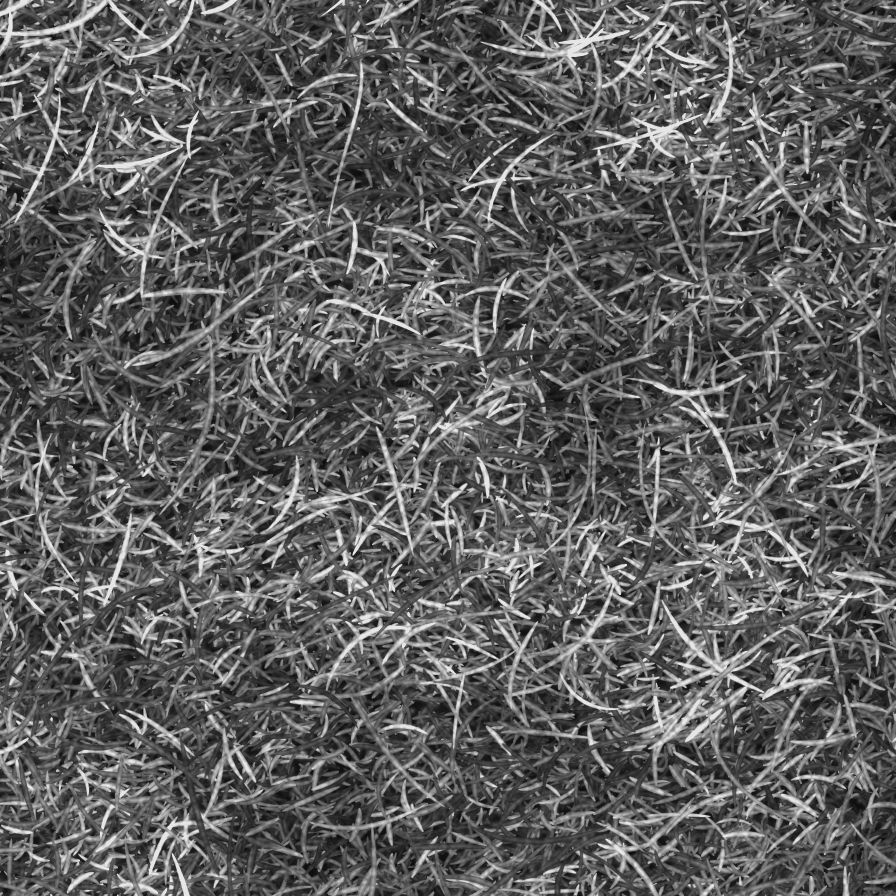
Write a three.js fragment shader that draws this texture.

```glsl
varying vec2 vUv;

vec4 hash4(vec3 p) {
  vec4 q = fract(p.xyzx * vec4(0.1031, 0.1030, 0.0973, 0.1099));
  q += dot(q, q.wzxy + 33.33);
  return fract((q.xxyz + q.yzzw) * q.zywx);
}

float noise(vec2 p) {
  vec2 cell = floor(p), f = fract(p);
  f = f * f * (3.0 - 2.0 * f);
  float low = mix(hash4(vec3(cell, 7.0)).x, hash4(vec3(cell + vec2(1.0, 0.0), 7.0)).x, f.x);
  float high = mix(hash4(vec3(cell + vec2(0.0, 1.0), 7.0)).x, hash4(vec3(cell + 1.0, 7.0)).x, f.x);
  return mix(low, high, f.y);
}

// Coverage in x, brightness in y, of one curved tapering blade in cell units
vec2 blade(vec2 p, vec3 id, float cells, float halfWidth, float flow) {
  vec4 place = hash4(id);
  vec4 look = hash4(id + vec3(31.0, 57.0, 11.0));
  float angle = 0.25 + flow + (place.z + look.w - 1.0) * 2.0;
  vec2 d = p - place.xy;
  vec2 along = vec2(cos(angle), sin(angle));
  float x = dot(d, along);
  float y = dot(d, vec2(-along.y, along.x));
  float reach = mix(0.4, 0.9, place.w);
  float s = x / reach;
  y -= (look.x - 0.5) * 0.55 * reach * (s * s - 0.35);
  float taper = sqrt(max(1.0 - s * s, 0.0)) * mix(0.65, 1.25, look.y);
  float across = abs(y) / cells;
  float radius = halfWidth * taper;
  float cover = 1.0 - smoothstep(radius - 0.0009, radius + 0.0009, across);
  cover *= step(abs(s), 1.0) * smoothstep(0.0, 0.35, taper);
  cover *= step(fract(look.z * 17.0), 0.78);
  float shade = mix(0.2, 0.95, pow(look.z, 1.5));
  shade *= 1.08 - 0.35 * smoothstep(0.0, halfWidth, across);
  return vec2(cover, shade);
}

void main() {
  vec2 uv = vUv;
  float flow = (noise(uv * 3.5 + 4.0) - 0.5) * 1.3;
  float clump = 0.55 * noise(uv * 6.0 + 20.0) + 0.45 * noise(uv * 15.0 + 50.0);
  float light = mix(0.55, 1.5, clump);

  // Dark litter below the blades
  float tone = 0.05 + 0.25 * pow(noise(uv * 150.0), 2.0);

  // Layers from short, shaded bits up to long, pale stalks
  for (int i = 0; i < 14; i++) {
    float height = float(i) / 13.0;
    float cells = mix(52.0, 9.0, height * height);
    float halfWidth = mix(0.0023, 0.0031, height);
    float depthLight = mix(0.5, 1.15, height);
    vec2 p = uv * cells + float(i) * vec2(0.37, 0.61);
    vec2 cell = floor(p);
    for (int j = -1; j <= 1; j++) {
      for (int k = -1; k <= 1; k++) {
        vec2 corner = cell + vec2(float(k), float(j));
        vec3 id = vec3(corner + 5.0, float(i) * 13.0 + 3.0);
        vec2 b = blade(p - corner, id, cells, halfWidth, flow);
        tone = mix(tone, b.y * depthLight, b.x * 0.92);
      }
    }
  }

  // Uneven light and fine grain
  float grain = 0.6 * noise(uv * 190.0 + 9.0) + 0.4 * noise(uv * 330.0 + 3.0);
  tone *= light * mix(0.6, 1.4, grain);
  tone = 0.02 + tone / (1.0 + 0.12 * tone * tone);
  gl_FragColor = vec4(vec3(clamp(tone, 0.0, 0.9)), 1.0);
}
```
